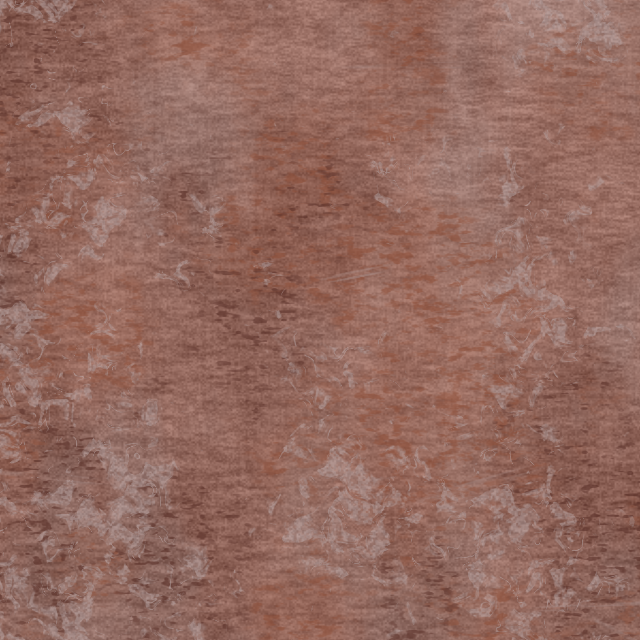
Give the GLSL for this texture, as a Shadertoy shader.

```glsl
// Weathered red-brown plaster: tall soft stains, fine horizontal brushing and grain,
// rust flecks, clustered grey-pink flakes and a few faint scratches.
// Every layer is value noise, stretched and thresholded, blended over a two-colour base.

#define DARK_CLAY   vec3(0.470, 0.302, 0.260)
#define LIGHT_CLAY  vec3(0.680, 0.508, 0.464)
#define RUST        vec3(0.560, 0.315, 0.230)
#define PIT         vec3(0.360, 0.195, 0.165)
#define PALE_FLAKE  vec3(0.690, 0.610, 0.605)
#define GREY_DUST   vec3(0.590, 0.485, 0.465)
#define STAIN_AMOUNT  1.05
#define STREAK_AMOUNT 0.75
#define GRAIN_AMOUNT  0.50
#define FLAKE_OPACITY 0.62
#define SCRATCHES     7

float hash(vec2 p) {
    return fract(sin(dot(p, vec2(127.1, 311.7))) * 43758.5453);
}

float noise(vec2 p) {
    vec2 cell = floor(p), f = fract(p);
    f = f * f * (3.0 - 2.0 * f);
    float low = mix(hash(cell), hash(cell + vec2(1, 0)), f.x);
    float high = mix(hash(cell + vec2(0, 1)), hash(cell + vec2(1, 1)), f.x);
    return mix(low, high, f.y);
}

// Fractal sum normalised to 0..1
float fbm(vec2 p, int octaves) {
    float sum = 0.0, weight = 0.5, total = 0.0;
    for (int i = 0; i < octaves; i++) {
        sum += weight * noise(p);
        total += weight;
        weight *= 0.55;
        p = p * 2.03 + vec2(17.3, 9.1);
    }
    return sum / total;
}

// Bundles of fine hairlines, mostly near horizontal
float scratches(vec2 uv) {
    float sum = 0.0;
    for (int i = 0; i < SCRATCHES; i++) {
        float id = float(i) + 1.0;
        vec2 centre = vec2(hash(vec2(id, 2.0)), hash(vec2(id, 5.0)));
        float angle = 0.9 * (hash(vec2(id, 8.0)) - 0.6);
        float halfLength = mix(0.06, 0.16, hash(vec2(id, 11.0)));
        float halfWidth = mix(0.003, 0.012, hash(vec2(id, 14.0)));
        vec2 d = uv - centre;
        vec2 q = vec2(cos(angle) * d.x + sin(angle) * d.y, cos(angle) * d.y - sin(angle) * d.x);
        float along = 1.0 - smoothstep(0.4, 1.0, abs(q.x) / halfLength);
        float across = 1.0 - smoothstep(0.3, 1.0, abs(q.y) / halfWidth);
        float hairs = smoothstep(0.35, 0.8, noise(q * vec2(14.0, 320.0) + id * 31.0));
        sum += along * across * hairs;
    }
    return min(sum, 1.0);
}

void mainImage(out vec4 fragColor, in vec2 fragCoord) {
    vec2 uv = fragCoord / iResolution.y;
    vec2 wobble = vec2(noise(uv * 38.0), noise(uv * 38.0 + 57.0)) - 0.5;

    // Base tone: tall stains, blotches, horizontal brushing, grain
    float stain = fbm(uv * vec2(7.0, 2.4) + 3.7, 5) - 0.5;
    float blotch = fbm(uv * 10.0 + 21.0, 5) - 0.5;
    float streak = fbm(uv * vec2(38.0, 150.0) + wobble, 2) - 0.5;
    float grain = noise(uv * 340.0 + 5.0) - 0.5;
    float tone = 0.54 + STAIN_AMOUNT * stain + 0.55 * blotch
               + STREAK_AMOUNT * streak + GRAIN_AMOUNT * grain;
    vec3 color = mix(DARK_CLAY, LIGHT_CLAY, clamp(tone, -0.25, 1.15));

    // Grey dust in broad veils
    float veil = smoothstep(0.42, 0.72, fbm(uv * vec2(8.0, 4.0) + 71.0, 5));
    color = mix(color, GREY_DUST + 0.16 * (tone - 0.5), 0.42 * veil);

    // Rust flecks inside warm patches
    float warm = smoothstep(0.45, 0.70, fbm(uv * 6.5 + 43.0, 4));
    float fleck = smoothstep(0.50, 0.74, fbm(uv * vec2(55.0, 110.0) + 13.0, 3));
    color = mix(color, RUST, warm * (0.18 + 0.50 * fleck));

    // Dark pits gathered in the deeper stains
    float depth = smoothstep(0.02, -0.22, stain + 0.5 * blotch);
    float pit = smoothstep(0.60, 0.80, fbm(uv * vec2(70.0, 150.0) + 91.0, 2));
    color = mix(color, PIT, pit * (0.12 + 0.50 * depth));

    // Pale flakes: ragged chips and curled veins in clusters
    float cluster = smoothstep(0.42, 0.76, fbm(uv * vec2(6.0, 5.0) + 113.0, 5));
    float chipNoise = fbm(uv * 42.0 + 1.6 * wobble + 7.0, 4);
    float chips = smoothstep(0.0, 0.13, chipNoise - mix(0.76, 0.47, cluster));
    float ridge = 1.0 - abs(2.0 * fbm(uv * 30.0 + 2.0 * wobble + 131.0, 3) - 1.0);
    float veins = smoothstep(0.91, 0.99, ridge) * smoothstep(0.45, 0.70, noise(uv * 75.0));
    float speckle = 0.55 + 0.45 * smoothstep(0.25, 0.65, noise(uv * 260.0 + 19.0));
    float flakes = max(chips, veins * smoothstep(0.15, 0.70, cluster)) * speckle;
    color = mix(color, PALE_FLAKE + 0.10 * grain, FLAKE_OPACITY * flakes);

    // Scratches catch a little light
    color = mix(color, PALE_FLAKE, 0.36 * scratches(uv));

    fragColor = vec4(clamp(color, 0.0, 1.0), 1.0);
}
```
